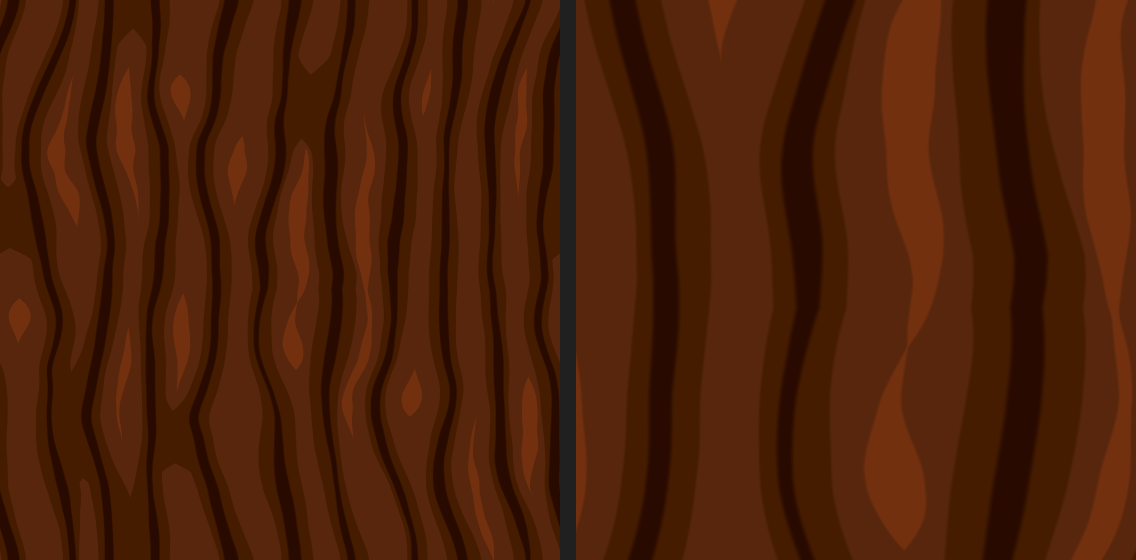
Left, the full canvas; right, a detail of the centre.
This texture is drawn by a Shadertoy shader. Its source:

```glsl
// Seamless stylised tree bark: wavy vertical ridges, dark grooves and glowing knots.
#define RIDGES 10.0        // ridges across the tile
#define SWAY 0.075         // sideways drift shared by neighbouring ridges
#define WANDER 0.028       // drift of each single groove
#define GROOVE 0.0115      // variation of groove half width
#define MARGIN 0.021       // variation of brown margin width
#define BULGE 0.013        // how far a knot pushes its grooves apart
#define KNOT_SHARE 0.72    // chance that a knot slot is filled
#define SOFT 0.0012        // edge softness

const vec3 GROOVE_COLOR = vec3(0.16, 0.04, 0.00);
const vec3 MARGIN_COLOR = vec3(0.27, 0.11, 0.00);
const vec3 RIDGE_COLOR  = vec3(0.34, 0.15, 0.05);
const vec3 KNOT_COLOR   = vec3(0.45, 0.19, 0.06);

// Integer hash, 0 to 1
float hash(float a, float b, float seed) {
    uint h = uint(a) * 1597u + uint(b) * 51749u + uint(seed) * 91193u + 17u;
    h = h * 747796405u + 2891336453u;
    h = ((h >> ((h >> 28u) + 4u)) ^ h) * 277803737u;
    h = (h >> 22u) ^ h;
    return float(h & 65535u) / 65535.0;
}

// Value noise along y that wraps after a whole number of cells
float wave(float id, float y, float cells, float seed) {
    float t = y * cells, i = floor(t), f = t - i;
    f = mix(f, f * f * (3.0 - 2.0 * f), 0.75);
    return mix(hash(id, mod(i, cells), seed), hash(id, mod(i + 1.0, cells), seed), f);
}

// Two-dimensional wrapping noise
float field(vec2 p, float columns, float rows, float seed) {
    float t = p.x * columns, i = floor(t), f = t - i;
    f = f * f * (3.0 - 2.0 * f);
    return mix(wave(mod(i, columns), p.y, rows, seed),
               wave(mod(i + 1.0, columns), p.y, rows, seed), f);
}

// Knot in one of two slots of a ridge: signed height from centre, half length, half width
vec3 knot(float id, float slot, float y) {
    float centre = 0.5 * (slot + 0.15 + 0.7 * hash(id, slot, 20.0));
    float size = hash(id, slot, 21.0);
    float halfLength = mix(0.045, 0.19, size * size);
    float halfWidth = 0.009 + 0.01 * hash(id, slot, 22.0);
    halfWidth *= step(hash(id, slot, 23.0), KNOT_SHARE);
    return vec3(fract(y - centre + 0.5) - 0.5, halfLength, halfWidth);
}

// Swelling of a ridge around its knots, 0 to 1
float swelling(float id, float y) {
    float swell = 0.0;
    for (float slot = 0.0; slot < 2.0; slot++) {
        vec3 k = knot(id, slot, y);
        float t = k.x / (k.y + 0.045);
        float bump = max(0.0, 1.0 - t * t);
        swell = max(swell, bump * bump * step(0.001, k.z));
    }
    return swell;
}

// Groove centre line
float grooveCentre(float index, float y) {
    float id = mod(index, RIDGES);
    float drift = WANDER * (wave(id, y, 4.0, 1.0) - 0.5)
                + 0.45 * WANDER * (wave(id, y, 9.0, 2.0) - 0.5)
                + 0.13 * WANDER * (wave(id, y, 23.0, 3.0) - 0.5);
    float push = swelling(mod(index - 1.0, RIDGES), y) - swelling(id, y);
    return index / RIDGES + drift + BULGE * push;
}

// Groove half width on one side
float grooveHalf(float index, float y, float side) {
    float id = mod(index, RIDGES);
    return 0.002 + GROOVE * (0.75 * wave(id, y, 7.0, 4.0 + side)
                           + 0.25 * wave(id, y, 17.0, 6.0 + side));
}

// Brown margin width on one side
float marginWidth(float id, float y, float side) {
    return 0.005 + MARGIN * (0.75 * wave(id, y, 6.0, 8.0 + side)
                           + 0.25 * wave(id, y, 15.0, 10.0 + side));
}

void mainImage(out vec4 fragColor, in vec2 fragCoord) {
    vec2 uv = fragCoord / iResolution.xy;
    float y = uv.y;
    float x = uv.x + SWAY * (field(uv, 3.0, 4.0, 12.0) - 0.5)
                   + 0.25 * SWAY * (field(uv, 6.0, 8.0, 13.0) - 0.5);
    vec3 color = GROOVE_COLOR;
    float cell = floor(x * RIDGES);

    for (float n = -1.0; n <= 1.0; n++) {
        float index = cell + n, id = mod(index, RIDGES);
        float left = grooveCentre(index, y) + grooveHalf(index, y, 0.0);
        float right = grooveCentre(index + 1.0, y) - grooveHalf(index + 1.0, y, 1.0);

        // Brown body, then the lighter ridge that sometimes closes up
        float body = min(x - left, right - x);
        float closing = smoothstep(0.8, 0.95, wave(id, y, 5.0, 14.0)) * (1.0 - swelling(id, y));
        float ridge = min(x - left - marginWidth(id, y, 0.0),
                          right - x - marginWidth(id, y, 1.0)) - 0.05 * closing;
        color = mix(color, MARGIN_COLOR, smoothstep(-1.6 * SOFT, 1.6 * SOFT, body));
        color = mix(color, RIDGE_COLOR, smoothstep(-SOFT, SOFT, ridge));

        // Spindle-shaped knots, pointed at one end
        float middle = 0.5 * (left + right) + 0.012 * (wave(id, y, 14.0, 15.0) - 0.5);
        for (float slot = 0.0; slot < 2.0; slot++) {
            vec3 k = knot(id, slot, y);
            float t = clamp(k.x / k.y, -1.0, 1.0);
            t *= hash(id, slot, 24.0) < 0.6 ? 1.0 : -1.0;
            float profile = 0.85 * (1.0 + t) * (1.0 - t) * (1.0 - t);
            float spindle = k.z * profile * (0.7 + 0.6 * wave(id, y, 26.0, 16.0));
            float inside = min(spindle - abs(x - middle) - SOFT, ridge - 0.006);
            color = mix(color, KNOT_COLOR, smoothstep(-SOFT, SOFT, inside));
        }
    }
    fragColor = vec4(color, 1.0);
}
```
